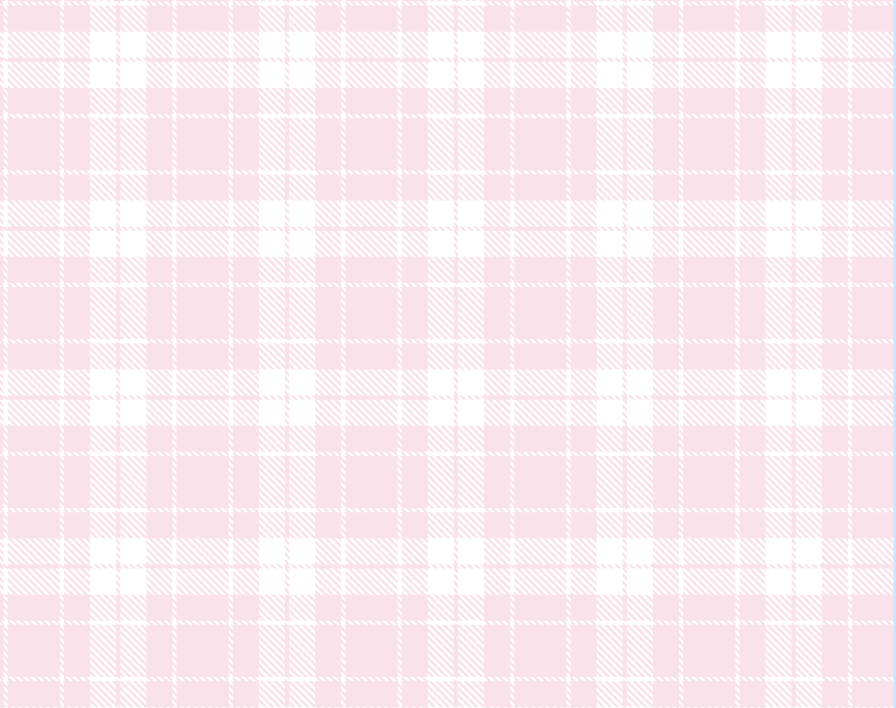
Reproduce this pattern procedurally as a WebGL 2 fragment shader.

```glsl
#version 300 es
precision highp float;
// Pale pink and white gingham plaid with fine overchecks, woven in diagonal twill.
// Warp and weft share one stripe profile; a diagonal mask picks which thread
// lies on top. A slim pale blue selvedge closes the right edge of the cloth.

uniform vec2 u_resolution;
out vec4 fragColor;

const vec3 PINK = vec3(0.980, 0.886, 0.922);
const vec3 WHITE = vec3(1.0);
const vec3 SELVEDGE = vec3(0.80, 0.90, 1.0);

// Lengths in canvas widths
const float REPEAT = 0.18848;
const vec2 BAND_CENTRE = vec2(0.1319, 0.1580);
const float SELVEDGE_WIDTH = 0.0028;

// Lengths in repeats
const float BAND_HALF = 1.0 / 6.0;     // wide white band
const float LINE_OFFSET = 1.0 / 3.0;   // white pinstripes beside the band
const float LINE_HALF = 0.0125;        // half width of every thin line

const float TWILL_COUNT = 24.0;        // diagonals per repeat
const float TWILL_PHASE = 0.0;
const float TWILL_SHARE = 0.5;         // part of each diagonal showing warp

// Coverage of a stripe at distance d from its centre line
float stripe(float d, float halfWidth, float pixel) {
    return clamp((halfWidth - abs(d)) / pixel + 0.5, 0.0, 1.0);
}

// Whiteness of a thread at position t, measured in repeats from a band centre
float threadWhite(float t, float pixel) {
    float d = abs(fract(t + 0.5) - 0.5);
    float band = stripe(d, BAND_HALF, pixel);
    float centreLine = stripe(d, LINE_HALF, pixel);
    float pinstripe = stripe(d - LINE_OFFSET, LINE_HALF, pixel);
    return max(band - centreLine, pinstripe);
}

// 1 where the warp is on top, 0 where the weft is
float twill(vec2 p, float pixel) {
    float t = (p.x + p.y) * TWILL_COUNT + TWILL_PHASE;
    float d = fract(t) - 0.5;
    return stripe(d, 0.5 * TWILL_SHARE, pixel * TWILL_COUNT * sqrt(2.0));
}

void main() {
    vec2 uv = gl_FragCoord.xy / u_resolution.x;
    vec2 p = (uv - BAND_CENTRE) / REPEAT;
    float pixel = 1.0 / (u_resolution.x * REPEAT);

    // Weave the two thread directions together
    float warp = threadWhite(p.x, pixel);
    float weft = threadWhite(p.y, pixel);
    float white = mix(weft, warp, twill(p, pixel));
    vec3 color = mix(PINK, WHITE, white);

    // Selvedge along the right edge
    float edge = stripe(uv.x - 1.0, SELVEDGE_WIDTH, 1.0 / u_resolution.x);
    fragColor = vec4(mix(color, SELVEDGE, edge), 1.0);
}
```
